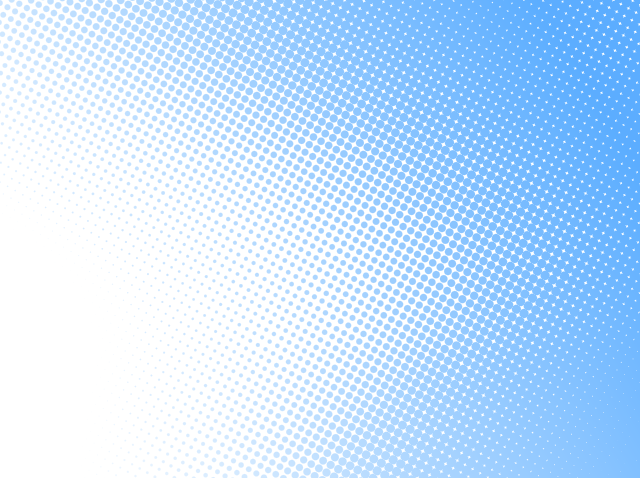
Give the GLSL for this background, as a Shadertoy shader.

```glsl
// Blue halftone dots on a tilted grid, swelling from white at left to solid blue at right.

// Dot radius in grid cells: 0 is empty, 0.5 touches, 0.707 is solid
float dotRadius(vec2 uv, float aspect) {
    float start = -0.15 + 0.51 * smoothstep(0.25, 1.1, uv.y);
    float growth = 1.25 - 1.4 * uv.y + 0.7 * uv.y * uv.y;
    float excess = start + growth * uv.x - 0.5;

    // Slower growth once the dots overlap
    float overlapRate = mix(0.45, 0.74, smoothstep(0.0, 0.3, uv.y)) - 0.1 * uv.y;
    float radius = 0.49 + excess * (excess > 0.0 ? overlapRate : 0.92);

    // Gaps open again in the upper right corner
    float corner = length((uv - 1.0) * vec2(aspect, 1.0));
    return radius - 0.14 * (1.0 - smoothstep(0.0, 0.36, corner));
}

void mainImage(out vec4 fragColor, in vec2 fragCoord) {
    vec2 uv = fragCoord / iResolution.xy;
    vec2 p = fragCoord / iResolution.y;
    float aspect = iResolution.x / iResolution.y;

    // Tilted square grid with a dot at the centre of each cell
    float spacing = 0.0182;
    float tilt = radians(-29.0);
    vec2 axis = vec2(cos(tilt), sin(tilt));
    vec2 q = p - vec2(0.4685, 0.5257);
    vec2 grid = vec2(dot(q, axis), dot(q, vec2(-axis.y, axis.x))) / spacing;
    float dist = length(fract(grid + 0.5) - 0.5);

    // Smooth dot edge, a little over one pixel wide
    float radius = dotRadius(uv, aspect);
    float pixel = 1.15 / (iResolution.y * spacing);
    float ink = clamp(0.5 + (radius - dist) / pixel, 0.0, 1.0);
    ink *= smoothstep(0.0, 0.1, radius);

    // Blue deepens towards the upper right
    float depth = clamp(-0.04 + 0.81 * uv.x + 0.36 * uv.y, 0.0, 1.0);
    vec3 blue = mix(vec3(1.0), vec3(0.36, 0.68, 1.0), depth);
    fragColor = vec4(mix(vec3(1.0), blue, ink), 1.0);
}
```
